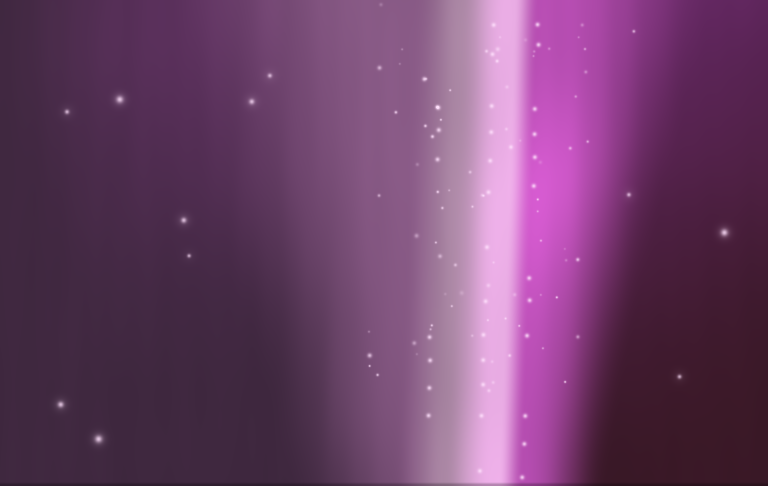
Give the GLSL for this background, as a Shadertoy shader.

```glsl
const vec3 DUSK = vec3(0.245, 0.155, 0.245);
const vec3 VIOLET = vec3(0.36, 0.19, 0.365);
const vec3 MAROON = vec3(0.225, 0.095, 0.15);
const vec3 PLUM = vec3(0.39, 0.155, 0.385);
const vec3 MAUVE = vec3(0.53, 0.35, 0.52);
const vec3 ASH = vec3(0.67, 0.53, 0.645);
const vec3 CORE = vec3(0.92, 0.68, 0.90);
const vec3 MAGENTA = vec3(0.80, 0.34, 0.78);
const vec3 SPARK = vec3(1.0, 0.88, 0.99);

const float EDGE_BOTTOM = 0.667;
const float EDGE_TOP = 0.688;
const float REACH_BOTTOM = 0.125;
const float REACH_TOP = 0.25;
const float MOTTLE = 0.05;
const float COLUMN_STEP = 0.058;
const int DUST_COUNT = 84;
const int STAR_COUNT = 12;

vec2 hash2(vec2 p) {
    vec3 q = fract(vec3(p.xyx) * vec3(0.1031, 0.1030, 0.0973));
    q += dot(q, q.yzx + 33.33);
    return fract((q.xx + q.yz) * q.zy);
}

float gradientNoise(vec2 p) {
    vec2 cell = floor(p), f = fract(p);
    vec2 u = f * f * f * (f * (f * 6.0 - 15.0) + 10.0);
    vec4 g;
    for (int k = 0; k < 4; k++) {
        vec2 corner = vec2(k & 1, k >> 1);
        g[k] = dot(hash2(cell + corner + 40.0) * 2.0 - 1.0, f - corner);
    }
    return mix(mix(g.x, g.y, u.x), mix(g.z, g.w, u.x), u.y);
}

float beamEdge(float y) {
    return mix(EDGE_BOTTOM, EDGE_TOP, y);
}

float glowDot(vec2 offset, float radius) {
    return exp(-dot(offset, offset) / (radius * radius));
}

// Dark surroundings on both sides of the beam
vec3 backdrop(vec2 uv) {
    float haze = smoothstep(0.15, 1.0, uv.y) * smoothstep(-0.05, 0.25, uv.x);
    vec3 left = mix(DUSK, VIOLET, haze);
    float lift = smoothstep(0.0, 1.1, uv.y + 0.9 * (0.88 - uv.x));
    vec3 right = mix(MAROON, PLUM, lift * mix(0.75, 1.0, uv.y));
    return mix(left, right, smoothstep(0.55, 0.75, uv.x));
}

// Veil, pale core and magenta flank
vec3 beam(vec3 color, vec2 uv) {
    float side = uv.x - beamEdge(uv.y);
    float veil = smoothstep(mix(0.37, 0.20, uv.y), mix(0.57, 0.49, uv.y), uv.x);
    vec3 left = mix(color, MAUVE, veil);
    left = mix(left, ASH, smoothstep(-0.15, -0.085, side));
    left = mix(left, CORE, smoothstep(-0.09, -0.03, side));

    float reach = mix(REACH_BOTTOM, REACH_TOP, pow(uv.y, 1.3));
    float flank = 1.0 - smoothstep(0.15 * reach, reach, side);
    float midGlow = 0.88 + 0.14 * exp(-pow((uv.y - 0.58) / 0.28, 2.0));
    vec3 right = mix(color, MAGENTA * midGlow, flank);
    return mix(left, right, smoothstep(-0.018, 0.014, side));
}

// Fine dust gathered in three clusters along the beam
float dust(vec2 uv, float aspect) {
    float light = 0.0;
    for (int i = 0; i < DUST_COUNT; i++) {
        vec2 place = hash2(vec2(i, 7));
        vec2 look = hash2(vec2(i, 19));
        float swing = place.y * 2.0 - 1.0;
        float y = 0.32 + 0.29 * float(i % 3) + 0.17 * swing * abs(swing);
        float x = beamEdge(y) - 0.055 + 0.28 * (place.x - 0.5);
        vec2 offset = (uv - vec2(x, y)) * vec2(aspect, 1.0);
        light += glowDot(offset, mix(0.0022, 0.0048, look.x * look.x)) * mix(0.2, 0.85, look.y);
    }
    return light;
}

// Broken strings of beads beside the core
float beads(vec2 uv, float aspect) {
    float light = 0.0;
    for (int i = 0; i < 3; i++) {
        float row = floor(uv.y / COLUMN_STEP);
        vec2 pick = hash2(vec2(row, i + 31));
        float y = (row + 0.3 + 0.4 * pick.x) * COLUMN_STEP;
        float x = beamEdge(y) - 0.112 + 0.069 * float(i) - 0.012 * step(1.5, float(i));
        vec2 offset = (uv - vec2(x + 0.003 * (pick.x - 0.5), y)) * vec2(aspect, 1.0);
        light += glowDot(offset, 0.0045) * step(0.3, pick.y) * 0.8;
    }
    return light;
}

// Sparse lone stars with soft halos
float loneStars(vec2 uv, float aspect) {
    float light = 0.0;
    for (int i = 0; i < STAR_COUNT; i++) {
        vec2 place = hash2(vec2(i, 53));
        float size = hash2(vec2(i, 67)).x;
        float x = i % 3 < 2 ? 0.04 + 0.36 * place.x : 0.76 + 0.22 * place.x;
        vec2 offset = (uv - vec2(x, 0.05 + 0.9 * place.y)) * vec2(aspect, 1.0);
        light += 0.65 * glowDot(offset, mix(0.003, 0.007, size));
        light += 0.2 * size * glowDot(offset, 0.014);
    }
    return light;
}

void mainImage(out vec4 fragColor, in vec2 fragCoord) {
    vec2 uv = fragCoord / iResolution.xy;
    float aspect = iResolution.x / iResolution.y;
    vec3 color = beam(backdrop(uv), uv);
    color *= 1.0 + MOTTLE * (gradientNoise(uv * vec2(7.0, 4.0)) + gradientNoise(uv * vec2(34.0, 2.5)));
    float light = dust(uv, aspect) + beads(uv, aspect) + loneStars(uv, aspect);
    color = mix(color, SPARK, clamp(light, 0.0, 1.0));
    color *= mix(0.75, 1.0, smoothstep(0.002, 0.009, uv.y));
    fragColor = vec4(color, 1.0);
}
```
